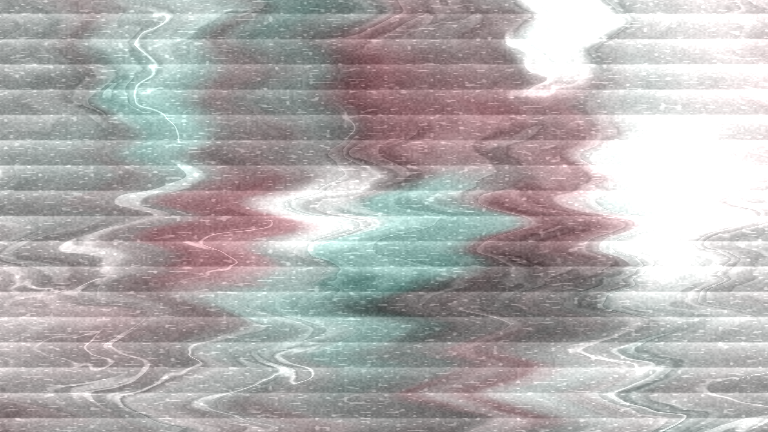
Give the GLSL for this texture, as a Shadertoy shader.

```glsl
// Washed-out glitch texture: soft rose, mint, grey and white patches with layered
// marbling, torn sideways by a zigzag shift that depends on height, then covered
// with sawtooth scan bands and short horizontal flecks.

const float BAND_COUNT = 17.1;      // scan bands over the height
const float BAND_PHASE = 0.485;
const float BAND_LIGHT = 0.23;
const float ZIGZAG_RATE = 8.5;      // zigzags over the height
const float ZIGZAG_LOW = 0.040;     // sideways shift in the lower part
const float ZIGZAG_HIGH = 0.013;    // sideways shift in the upper part
const float LAYER_COUNT = 7.0;      // nested marbling layers
const float LAYER_DEPTH = 0.17;
const float FLECK_ROWS = 288.0;
const float FLECK_COLUMNS = 75.0;
const float BASE_TONE = 0.575;
const vec3 ROSE_TINT = vec3(0.085, -0.050, -0.030);
const vec3 MINT_TINT = vec3(-0.085, 0.050, 0.032);
const vec3 WARM_GREY = vec3(1.015, 0.993, 0.992);

float hash(vec2 p) {
    vec3 q = fract(p.xyx * 0.1031);
    q += dot(q, q.yzx + 33.33);
    return fract((q.x + q.y) * q.z);
}

float noise(vec2 p) {
    vec2 i = floor(p), f = fract(p);
    f = f * f * (3.0 - 2.0 * f);
    return mix(mix(hash(i), hash(i + vec2(1, 0)), f.x),
               mix(hash(i + vec2(0, 1)), hash(i + vec2(1, 1)), f.x), f.y);
}

float fbm(vec2 p) {
    float sum = 0.0, amp = 0.52;
    for (int i = 0; i < 5; i++) {
        sum += amp * noise(p);
        p = mat2(1.6, 0.9, -0.9, 1.6) * p + 17.3;
        amp *= 0.5;
    }
    return sum;
}

// Soft elliptical patch, 1 inside and 0 outside.
float wash(vec2 p, vec2 centre, vec2 radius) {
    return smoothstep(1.25, 0.6, length((p - centre) / radius));
}

// Sideways tear: rounded triangle waves with uneven strength.
float zigzag(vec2 uv) {
    float y = uv.y + 0.07 * noise(uv * vec2(5.0, 3.0));
    float wave = abs(fract(y * ZIGZAG_RATE) - 0.5) * 4.0 - 1.0;
    wave = wave * (1.5 - 0.5 * wave * wave) * (0.35 + 0.8 * noise(vec2(y * 5.0, 3.0)));
    wave += 1.3 * (noise(vec2(y * 24.0, 8.0)) - 0.5);
    wave += 0.6 * (noise(vec2(y * 60.0, 5.0)) - 0.5);
    return wave * mix(ZIGZAG_LOW, ZIGZAG_HIGH, smoothstep(0.40, 0.70, uv.y));
}

void mainImage(out vec4 fragColor, in vec2 fragCoord) {
    vec2 uv = fragCoord / iResolution.xy;
    float aspect = iResolution.x / iResolution.y;

    // Torn and warped coordinates
    vec2 p = uv + vec2(zigzag(uv), 0.0);
    vec2 warp = vec2(fbm(p * vec2(9.0, 5.0)), fbm(p * vec2(7.0, 6.0) + 40.0)) - 0.5;
    vec2 q = p + warp * vec2(0.10, 0.09);

    // Large patches: tone is lightness, hue runs from rose (-1) to mint (+1)
    float dark = wash(q, vec2(0.36, 0.84), vec2(0.13, 0.30))
               + 0.8 * wash(q, vec2(0.65, 0.32), vec2(0.20, 0.11));
    float white = wash(q, vec2(0.72, 0.98), vec2(0.065, 0.19))
                + 0.75 * wash(q, vec2(0.85, 0.53), vec2(0.10, 0.19))
                + 0.9 * wash(q, vec2(0.44, 0.52), vec2(0.08, 0.10))
                + 0.6 * wash(q, vec2(0.78, 0.10), vec2(0.08, 0.12));
    float mint = wash(q, vec2(0.20, 0.83), vec2(0.085, 0.28))
               + wash(q, vec2(0.56 + 0.4 * (q.y - 0.47), 0.47), vec2(0.09, 0.15))
               + 0.5 * wash(q, vec2(0.38, 0.16), vec2(0.12, 0.25));
    float rose = wash(q, vec2(0.55, 0.84), vec2(0.12, 0.26))
               + wash(q, vec2(0.71, 0.60), vec2(0.10, 0.24))
               + 0.9 * wash(q, vec2(0.30, 0.48), vec2(0.08, 0.13))
               + 0.8 * wash(q, vec2(0.64, 0.10), vec2(0.09, 0.13));

    // Nested marbling layers with one sharp side, and pale veins
    float field = fbm(q * vec2(7.5, 2.6) + warp * 1.1 + 9.0);
    float layer = fract(field * LAYER_COUNT);
    layer *= smoothstep(1.0, 0.84, layer);
    float strength = smoothstep(0.25, 0.65, noise(q * vec2(8.0, 5.0) + 60.0));
    float vein = smoothstep(0.022, 0.004, abs(field - 0.53));
    vein *= smoothstep(0.50, 0.72, noise(p * vec2(10.0, 7.0) + 21.0));

    float tone = BASE_TONE - 0.14 * dark + 0.42 * white + 0.15 * mint - 0.01 * rose;
    tone += 0.42 * (field - 0.5) + LAYER_DEPTH * strength * (layer - 0.35) + 0.20 * vein;
    float tint = mint - rose * (1.0 - 0.5 * min(white, 1.0));
    tint += 2.4 * (fbm(q * vec2(6.0, 3.0) + 80.0) - 0.5);

    // Pale sides, strongest at the upper right
    float rightSide = smoothstep(0.70, 0.97, uv.x + 0.10 * (uv.y - 0.5));
    float leftSide = smoothstep(0.20, 0.0, uv.x);
    tone += rightSide * mix(0.10, 0.42, smoothstep(0.10, 0.60, uv.y));
    tone += leftSide * mix(0.04, 0.17, uv.y);
    tint *= 1.0 - 0.6 * max(rightSide, leftSide);

    // Scan bands: bright under each edge, fading downwards
    float bandPos = (1.0 - uv.y) * BAND_COUNT + BAND_PHASE;
    float band = fract(bandPos);
    float edge = BAND_COUNT / iResolution.y;
    float glow = pow(1.0 - band, 2.2) * smoothstep(0.0, edge + 0.04, band);
    tone += (glow - 0.22) * BAND_LIGHT * (0.75 + 0.5 * max(rightSide, leftSide));

    // Short flecks and fine grain
    vec2 grid = vec2(uv.x * aspect * FLECK_COLUMNS, uv.y * FLECK_ROWS);
    float fleck = smoothstep(0.70, 0.98, noise(grid));
    float grain = noise(grid * vec2(2.6, 1.0) + 130.0) - 0.5;
    tone += 0.17 * fleck + 0.11 * grain;

    vec3 color = tone * WARM_GREY;
    color += mix(ROSE_TINT, MINT_TINT, step(0.0, tint)) * min(abs(tint), 1.2);
    fragColor = vec4(clamp(color, 0.0, 1.0), 1.0);
}
```
